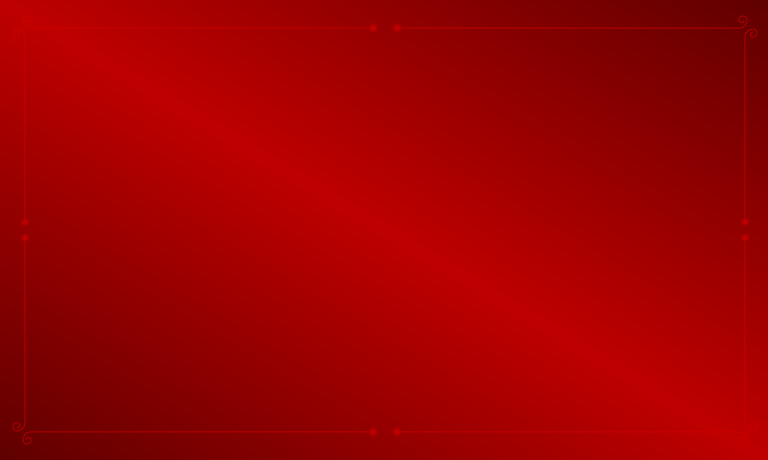
Reproduce this background procedurally as a WebGL 2 fragment shader.

```glsl
#version 300 es
precision highp float;
// A red sheet with a bright diagonal ridge fading to two dark corners,
// framed by a thin line with curled corners and small rosettes at the gaps.
// The frame is mirrored into one quadrant and drawn with distance functions.

#define SHEET vec2(768.0, 458.0)       // design units across the canvas
#define FRAME_CENTER vec2(385.0, 229.0)
#define FRAME_HALF vec2(360.0, 201.0)
#define GAP_HALF vec2(12.0, 8.0)       // half gap in the level and upright sides
#define RIDGE_RED 0.746
#define CORNER_RED 0.375
#define LINE_COLOR vec3(0.82, 0.0, 0.0)
#define LINE_WIDTH 1.0
#define LINE_ALPHA 0.72
#define ROSETTE_RADIUS 5.0
#define FAR 1000.0

uniform vec2 u_resolution;
out vec4 outColor;

float segmentDistance(vec2 p, vec2 a, vec2 b) {
    vec2 ab = b - a;
    float t = clamp(dot(p - a, ab) / dot(ab, ab), 0.0, 1.0);
    return length(p - a - ab * t);
}

float ringDistance(vec2 p, float radius) {
    return abs(length(p) - radius);
}

// Quarter turn away from the line, then two shrinking half turns
float curlDistance(vec2 p) {
    vec2 sweep = p - vec2(-6.0, 8.0);
    vec2 hook = p - vec2(-2.0, 8.0);
    vec2 tip = p - vec2(-3.5, 8.0);
    float d = sweep.x > 0.0 && sweep.y < 0.0 ? ringDistance(sweep, 8.0) : FAR;
    d = min(d, hook.y >= 0.0 ? ringDistance(hook, 4.0) : FAR);
    return min(d, tip.y < 0.0 ? ringDistance(tip, 2.5) : FAR);
}

// Solid heart inside a ring of soft petals
float rosette(vec2 p, float pixel) {
    float r = length(p);
    float angle = atan(p.y, p.x + 0.0001);
    float edge = ROSETTE_RADIUS - 0.7 + 0.7 * cos(8.0 * angle);
    float petals = 1.0 - smoothstep(edge - pixel, edge + pixel, r);
    float heart = 1.0 - smoothstep(1.5, 3.5, r);
    return petals * mix(0.5, 1.0, heart);
}

void main() {
    vec2 uv = gl_FragCoord.xy / u_resolution;
    float pixel = SHEET.y / u_resolution.y;

    // Ridge from upper left to lower right
    float fade = abs(uv.x + uv.y - 1.0);
    vec3 color = vec3(mix(RIDGE_RED, CORNER_RED, fade), 0.0, 0.0);

    // Fold all four quadrants into one
    vec2 q = abs(uv * SHEET - FRAME_CENTER);
    vec2 corner = q - FRAME_HALF;

    // Straight sides and corner curls
    vec2 levelStart = vec2(GAP_HALF.x, FRAME_HALF.y);
    vec2 uprightStart = vec2(FRAME_HALF.x, GAP_HALF.y);
    float d = segmentDistance(q, levelStart, FRAME_HALF - vec2(6.0, 0.0));
    d = min(d, segmentDistance(q, uprightStart, FRAME_HALF - vec2(0.0, 9.0)));
    d = min(d, curlDistance(corner));
    d = min(d, curlDistance(corner.yx + vec2(3.0, 0.0)));
    float ink = clamp((0.5 * (LINE_WIDTH + pixel) - d) / pixel, 0.0, 1.0);
    ink *= min(1.0, LINE_WIDTH / pixel);

    // Rosettes closing the line ends
    ink = max(ink, rosette(q - levelStart, pixel));
    ink = max(ink, rosette((q - uprightStart) * 1.1, pixel));

    color = mix(color, LINE_COLOR, ink * LINE_ALPHA);
    outColor = vec4(color, 1.0);
}
```
